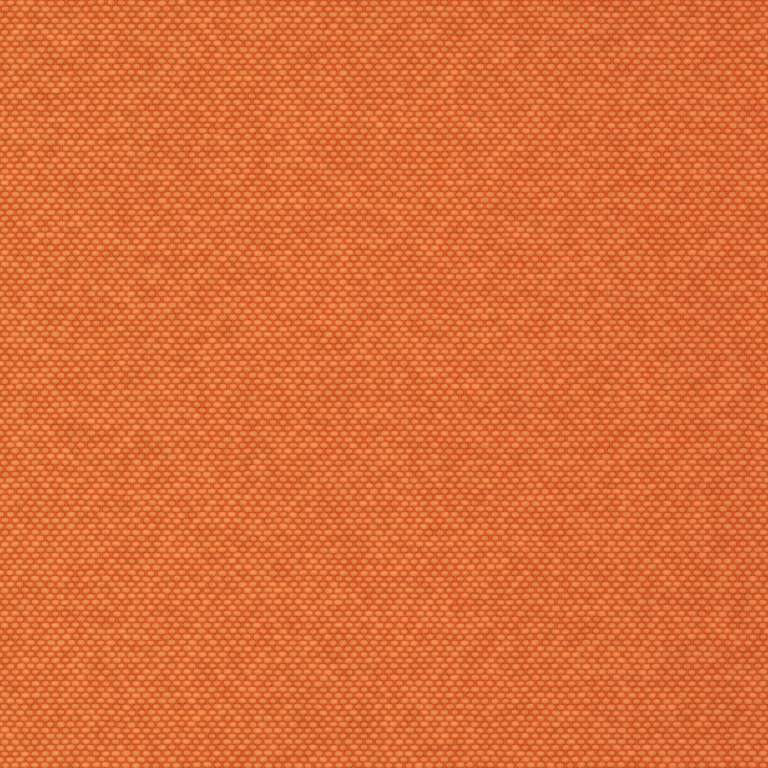
Give the GLSL for this texture, as a Shadertoy shader.

```glsl
// Orange plain-weave cloth: pale oval weft floats in a close checker, with small
// deep-orange warp crowns and shaded pits between them.
// Hashes vary each float; value noise adds fibres and a faint unevenness.

float hash(vec2 p) {
    vec3 a = fract(vec3(p.xyx) * 0.1031);
    a += dot(a, a.yzx + 33.33);
    return fract((a.x + a.y) * a.z);
}

float noise(vec2 p) {
    vec2 i = floor(p), f = fract(p);
    f = f * f * (3.0 - 2.0 * f);
    return mix(mix(hash(i), hash(i + vec2(1, 0)), f.x),
               mix(hash(i + vec2(0, 1)), hash(i + vec2(1, 1)), f.x), f.y);
}

float roundBox(vec2 p, vec2 halfSize, float radius) {
    vec2 d = abs(p) - halfSize + radius;
    return length(max(d, 0.0)) + min(max(d.x, d.y), 0.0) - radius;
}

vec3 cloth(vec2 uv) {
    // 76 weft floats across (152 warp yarns), 132 weft rows
    vec2 q = uv * vec2(152.0, 132.0);
    q += 0.24 * vec2(noise(uv * vec2(40.0, 30.0)), noise(uv * vec2(30.0, 40.0) + 70.0)) - 0.12;

    // Local position within a float, staggered on alternate rows
    float row = floor(q.y);
    float along = (q.x + mod(row, 2.0)) * 0.5;
    vec2 id = vec2(floor(along), row);
    vec2 p = vec2((fract(along) - 0.5) * 2.0, fract(q.y) - 0.5);
    float tone = hash(id + 3.0) - 0.5;
    p.x += (hash(id + 41.0) - 0.5) * 0.16;

    // Warp crown, shaded where it dives beside a float
    float warp = 1.0 - smoothstep(0.10, 0.42, abs(1.0 - abs(p.x)));
    vec3 color = mix(vec3(0.765, 0.265, 0.12), vec3(0.845, 0.36, 0.165), warp);

    // Rounded weft float, nearly touching the rows above and below
    vec2 size = vec2(0.73, 0.47) + tone * vec2(0.14, 0.05);
    float weft = 1.0 - smoothstep(-0.10, 0.10, roundBox(p, size, 0.40));
    vec2 c = vec2(p.x * 1.15, (p.y - 0.06) * 2.3);
    float crown = exp(-dot(c, c));
    vec3 yarn = mix(vec3(0.845, 0.385, 0.18), vec3(0.935, 0.58, 0.325), crown);
    color = mix(color, yarn + tone * vec3(0.03, 0.05, 0.05), weft);

    // Fine fibres, slightly uneven yarns and very soft dye mottling
    float fibre = noise(q * vec2(1.7, 2.4)) - 0.5;
    float slub = noise(vec2(uv.x * 14.0, row)) + noise(vec2(floor(q.x), uv.y * 14.0 + 50.0)) - 1.0;
    float mottle = noise(uv * 5.0 + 11.0) - 0.5;
    color *= 1.0 + 0.09 * fibre + 0.018 * slub + 0.012 * mottle;

    // Left side is warmer and lighter, right edge slightly redder
    color *= mix(vec3(1.01, 1.035, 1.02), vec3(0.99, 0.96, 0.97), uv.x);
    return color * (1.0 - 0.05 * dot(uv - 0.5, uv - 0.5));
}

void mainImage(out vec4 fragColor, in vec2 fragCoord) {
    // Nine samples per pixel keep the fine weave smooth
    vec3 sum = vec3(0.0);
    for (int i = 0; i < 9; i++) {
        vec2 offset = vec2(i % 3 - 1, i / 3 - 1) / 3.0;
        sum += cloth((fragCoord + offset) / iResolution.xy);
    }
    fragColor = vec4(sum / 9.0, 1.0);
}
```
